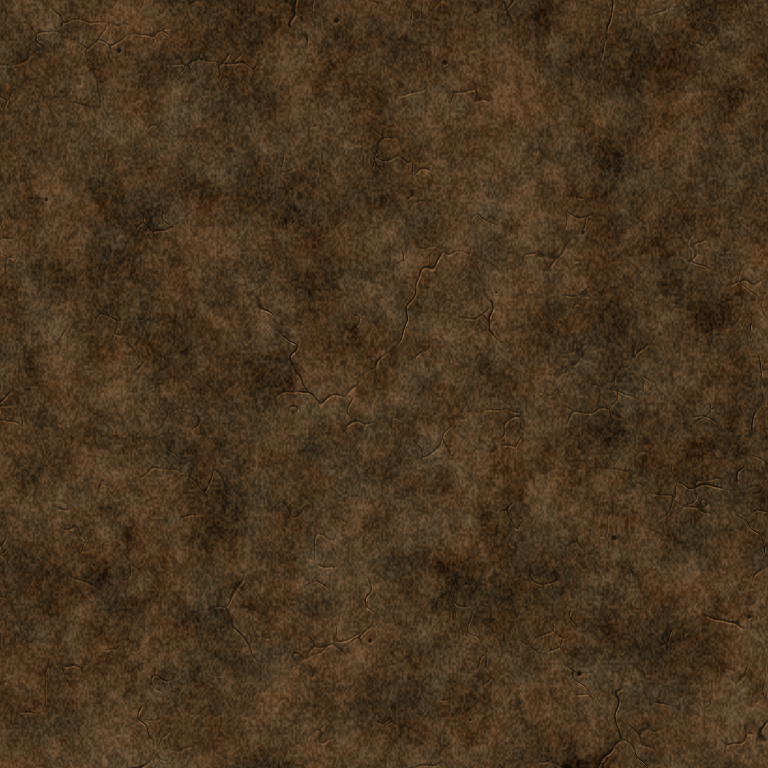
Give the GLSL for this texture, as a Shadertoy shader.

```glsl
// Weathered brown earthen plaster with mottled stains, sparse cracks and small pits.

#define DARK_EARTH   vec3(0.187, 0.129, 0.068)
#define MID_EARTH    vec3(0.281, 0.203, 0.116)
#define LIGHT_EARTH  vec3(0.380, 0.284, 0.184)
#define RUST_SHIFT   vec3(0.021, -0.007, -0.018)
#define LIP_GLOW     vec3(0.210, 0.145, 0.085)
#define MOTTLE       0.50
#define GRAIN        0.76
#define CRACK_CELLS  6.0
#define HAIR_CELLS   24.0
#define CRACK_WIDTH  0.0024
#define PIT_CELLS    22.0
#define LIP_OFFSET   vec2(-0.0010, 0.0024)

float hash(vec2 p) {
    vec3 q = fract(vec3(p.xyx) * 0.1031);
    q += dot(q, q.yzx + 33.33);
    return fract((q.x + q.y) * q.z);
}

vec2 hash2(vec2 p) {
    return vec2(hash(p + 17.0), hash(p + 91.0));
}

float noise(vec2 p) {
    vec2 i = floor(p), f = fract(p);
    f = f * f * (3.0 - 2.0 * f);
    return mix(mix(hash(i), hash(i + vec2(1, 0)), f.x),
               mix(hash(i + vec2(0, 1)), hash(i + vec2(1, 1)), f.x), f.y);
}

// Layered noise centred on zero; each layer is turned to hide the lattice.
float layers(vec2 p, float gain) {
    float sum = 0.0, amp = 1.0;
    for (int i = 0; i < 6; i++) {
        sum += amp * (noise(p) - 0.5);
        p = mat2(1.6, 1.2, -1.2, 1.6) * p + 19.7;
        amp *= gain;
    }
    return sum;
}

// Distance to the border between the two nearest cells.
float cellBorder(vec2 p) {
    vec2 base = floor(p), first = vec2(9.0), second = vec2(9.0);
    for (int y = -1; y <= 1; y++)
    for (int x = -1; x <= 1; x++) {
        vec2 cell = base + vec2(x, y);
        vec2 r = cell + 0.1 + 0.8 * hash2(cell) - p;
        if (dot(r, r) < dot(first, first)) {
            second = first;
            first = r;
        } else if (dot(r, r) < dot(second, second)) {
            second = r;
        }
    }
    return dot(0.5 * (first + second), normalize(second - first));
}

// Wandering cracks that survive only in scattered patches.
float crackDepth(vec2 p, float cells, float patchScale) {
    vec2 wander = vec2(noise(p * 14.0), noise(p * 14.0 + 50.0)) - 0.5;
    vec2 jag = vec2(noise(p * 60.0 + 7.0), noise(p * 60.0 + 80.0)) - 0.5;
    float d = cellBorder((p + 0.05 * wander + 0.018 * jag) * cells + 3.0) / cells;
    float patches = smoothstep(0.62, 0.78, noise(p * patchScale + 31.0));
    float wear = 0.2 + 0.8 * smoothstep(0.3, 0.65, noise(p * 42.0 + 12.0));
    return (1.0 - smoothstep(0.0, CRACK_WIDTH, d)) * patches * wear;
}

float allCracks(vec2 p) {
    return max(crackDepth(p, CRACK_CELLS, 5.0),
               0.6 * crackDepth(p + 4.0, HAIR_CELLS, 24.0));
}

// Rare small round holes.
float pits(vec2 p) {
    vec2 cell = floor(p * PIT_CELLS);
    vec2 centre = (cell + 0.2 + 0.6 * hash2(cell)) / PIT_CELLS;
    float radius = mix(0.002, 0.005, hash(cell + 5.0));
    float hole = 1.0 - smoothstep(0.3 * radius, radius, length(p - centre));
    return hole * step(0.965, hash(cell + 43.0));
}

vec3 earthRamp(float t) {
    return t < 0.5 ? mix(DARK_EARTH, MID_EARTH, 2.0 * t)
                   : mix(MID_EARTH, LIGHT_EARTH, 2.0 * t - 1.0);
}

void mainImage(out vec4 fragColor, in vec2 fragCoord) {
    vec2 uv = fragCoord / iResolution.y;

    // Mottled stains, dark blots and a slightly upright grain
    float broad = noise(uv * 6.0 + 8.0) - 0.5;
    float stain = layers(uv * vec2(14.0, 12.0) + 2.0, 0.85);
    float grain = noise(uv * vec2(410.0, 310.0)) - 0.5;
    float blot = smoothstep(0.66, 0.95, noise(uv * 24.0 + 60.0) - 0.15 * stain);
    float tone = 0.53 + 0.18 * broad + MOTTLE * stain + GRAIN * grain - 0.22 * blot;
    vec3 color = earthRamp(tone);

    // Rusty and olive drift
    color += RUST_SHIFT * layers(uv * 22.0 + 40.0, 0.8);

    // Cracks and pits: dark hollows with a lit lower lip
    float hollow = max(allCracks(uv), pits(uv));
    vec2 above = uv + LIP_OFFSET;
    float lip = max(max(allCracks(above), 0.5 * pits(above)) - hollow, 0.0);
    color *= 1.0 - 0.62 * hollow;
    color += LIP_GLOW * lip;

    fragColor = vec4(clamp(color, 0.0, 1.0), 1.0);
}
```
